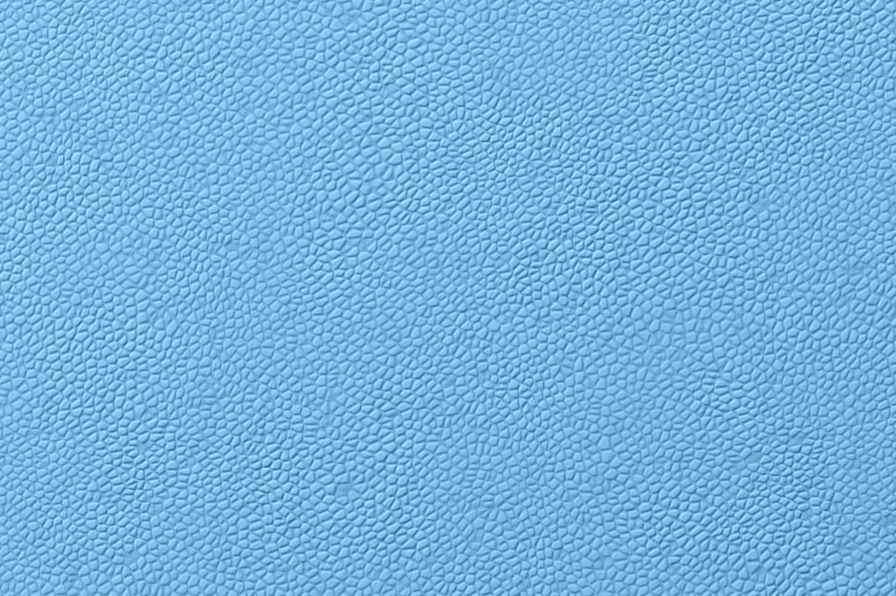
A Shadertoy shader for this texture:

```glsl
// Sky blue embossed leather: small pebbles lie in slanted, wavering rows.
// A stretched, jittered Voronoi pattern gives the height of the pebbles,
// and its slope toward a light at the upper left gives the shading.

float hash(vec2 p) {
    return fract(sin(dot(p, vec2(127.1, 311.7))) * 43758.5453);
}

vec2 hash2(vec2 p) {
    return vec2(hash(p), hash(p + 57.3));
}

float noise(vec2 p) {
    vec2 i = floor(p), f = fract(p);
    f = f * f * (3.0 - 2.0 * f);
    return mix(mix(hash(i), hash(i + vec2(1, 0)), f.x),
               mix(hash(i + vec2(0, 1)), hash(i + vec2(1, 1)), f.x), f.y);
}

vec2 noise2(vec2 p) {
    return vec2(noise(p), noise(p + 31.7)) - 0.5;
}

mat2 rotation(float angle) {
    float c = cos(angle), s = sin(angle);
    return mat2(c, -s, s, c);
}

// Gap between the two nearest pebble centres: zero in the creases
float creaseDistance(vec2 q) {
    vec2 cell = floor(q);
    float nearest = 9.0, second = 9.0;
    for (int y = -1; y <= 1; y++) {
        for (int x = -1; x <= 1; x++) {
            vec2 id = cell + vec2(x, y);
            vec2 centre = id + 0.5 + (hash2(id) - 0.5) * vec2(0.85, 0.5);
            float d = length(q - centre);
            second = min(second, max(nearest, d));
            nearest = min(nearest, d);
        }
    }
    return second - nearest;
}

float leatherHeight(vec2 p) {
    // Bend the rows broadly, then let them waver
    vec2 bent = p + 0.035 * noise2(p * 4.0) + 0.009 * noise2(p * 15.0);
    vec2 q = rotation(0.6) * bent / vec2(0.0185, 0.0143);
    float pebble = smoothstep(0.0, 0.5, creaseDistance(q));

    // Faint steep wrinkles cross the rows
    vec2 w = rotation(1.15) * bent * vec2(22.0, 60.0);
    float wrinkle = 1.0 - smoothstep(0.0, 0.12, abs(noise(w) - 0.5));
    return pebble - 0.25 * wrinkle;
}

void mainImage(out vec4 fragColor, in vec2 fragCoord) {
    vec2 p = fragCoord / iResolution.y;
    vec2 uv = fragCoord / iResolution.xy;

    // Relief: faces toward the light brighten, those away darken more
    vec2 lightStep = 0.0022 * normalize(vec2(-0.55, 0.83));
    float relief = leatherHeight(p - lightStep) - leatherHeight(p + lightStep);
    relief *= mix(0.75, 1.25, noise(p * 9.0));
    float tone = relief * (relief < 0.0 ? 0.2 : 0.13);

    // Shade inside the creases, and a soft falloff to the lower right
    tone -= 0.07 * (1.0 - leatherHeight(p));
    tone += 0.03 * (uv.y - uv.x) + 0.015 * (noise(p * 60.0) - 0.5);

    vec3 skyBlue = vec3(0.505, 0.755, 0.915);
    vec3 color = skyBlue + tone;
    color.b = min(color.b, 0.985);
    fragColor = vec4(clamp(color, 0.0, 1.0), 1.0);
}
```
